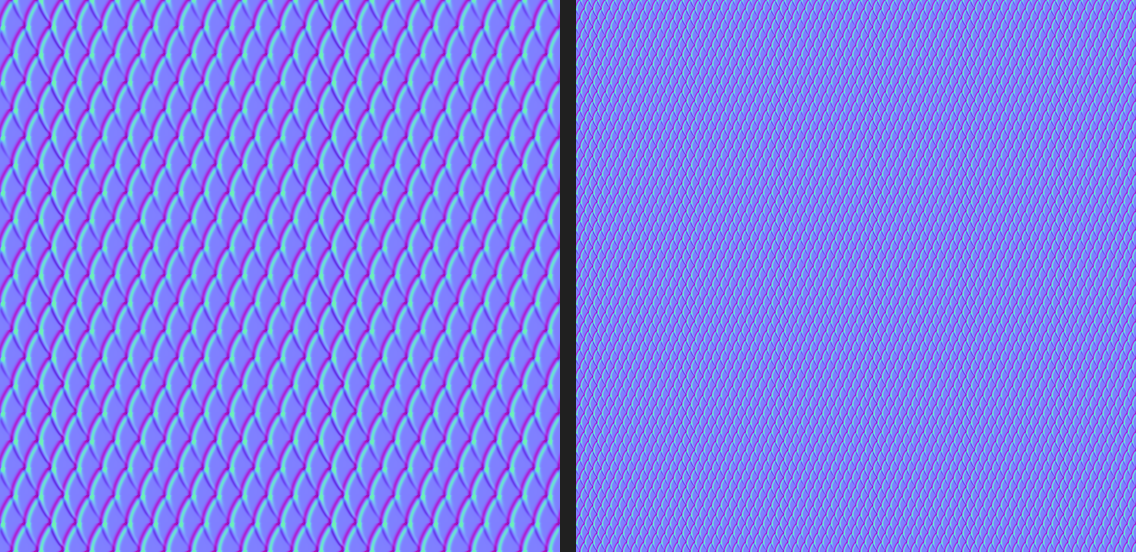
Left, the tile; right, the same tile 3 across and 3 down.
A Shadertoy shader for this texture map:

```glsl
// Tangent-space normal map of pointed, overlapping scales, 22 across and 10 down.
// Two staggered families of bowed edges add bevel tilts to a flat normal;
// the faint lower edges vary from scale to scale in a wrapping 11 by 5 block.

// Sine-free hash of a cell to 0..1
float hash(vec3 cell) {
    vec3 h = fract(cell * vec3(0.1031, 0.1030, 0.0973));
    h += dot(h, h.yzx + 33.33);
    return fract((h.x + h.y) * h.z);
}

// Soft band of a given half width around a centre line
float band(float distance, float center, float width) {
    float x = (distance - center) / width;
    return exp(-x * x);
}

// Sideways and upward tilt from one family of scale edges
vec2 edgeTilt(vec2 p, float family) {
    vec2 q = p - vec2(0.04, 0.545) + 0.5 * family;

    // t runs from -1 at the foot of an edge, through its bulge at 0, to 1 at the tip
    float t = 2.0 * fract(q.y) - 1.0;
    float bow = abs(t);
    float d = q.x + 0.5 - 0.5 * pow(bow, 1.7);
    vec2 cell = mod(vec2(floor(d + 0.5), floor(q.y)), vec2(11.0, 5.0));
    d = fract(d + 0.5) - 0.5;
    d /= sqrt(1.0 + 0.6 * pow(bow, 1.4));

    // Deep bevel of the upper edge, with a short tail past the bulge
    float upper = 1.0 - smoothstep(0.92, 1.0, t);
    float outer = upper * smoothstep(-0.3, 0.1, t) * band(d, -0.085, 0.085);
    float inner = upper * smoothstep(-0.55, 0.05, t) * band(d, 0.085, 0.085);

    // Thin lower crease, strongest around one column of the block
    float offColumn = cell.x - 2.5 - 0.5 * family;
    float strength = 0.3 + 0.45 * hash(vec3(cell, family + 1.0));
    strength = mix(strength, 1.0, exp(-offColumn * offColumn));
    float crease = 1.0 - smoothstep(-0.2, 0.2, t);
    crease *= smoothstep(-1.0, mix(-0.3, -0.8, strength), t);
    float width = mix(0.045, 0.075, 1.0 + min(t, 0.0));
    float dark = crease * mix(0.5, 1.0, strength) * band(d, -width, width);
    float pale = crease * strength * band(d, width, width);

    return outer * vec2(0.34, -0.72) + inner * vec2(-0.17, 0.80)
         + dark * vec2(-0.22, -0.62) + pale * vec2(0.02, 0.42);
}

void mainImage(out vec4 fragColor, in vec2 fragCoord) {
    vec2 p = fragCoord / iResolution.xy * vec2(22.0, 10.0);
    vec2 tilt = edgeTilt(p, 0.0) + edgeTilt(p, 1.0);

    // Limit the slope, rebuild the facing component and pack to colour
    tilt *= min(1.0, 0.9 / max(length(tilt), 0.001));
    vec3 normal = vec3(tilt, sqrt(1.0 - dot(tilt, tilt)));
    fragColor = vec4(0.5 + 0.5 * normal, 1.0);
}
```
